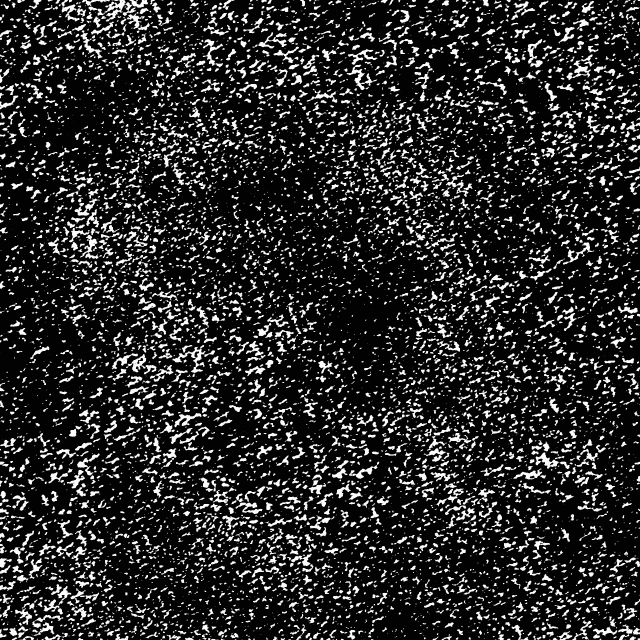
A WebGL 1 fragment shader for this texture:

```glsl
precision highp float;

// Rough stone-like grain: ragged white flecks scattered over black.
// Stretched gradient noise, tilted up to the right, is cut at a threshold
// that drifts across the canvas; each pixel averages several samples.

uniform vec2 u_resolution;

const vec3 BLACK = vec3(0.006);
const vec3 WHITE = vec3(0.985);
const float TILT = 0.42;              // direction of the flecks, radians
const vec2 GRAIN_FREQ = vec2(108.0, 172.0);
const float THRESHOLD = 0.285;
const float EDGE = 0.03;
const int SAMPLES = 3;                // per pixel side

float hash(vec2 p) {
  vec3 q = fract(vec3(p.xyx) * 0.1031);
  q += dot(q, q.yzx + 33.33);
  return fract((q.x + q.y) * q.z);
}

// Dot product of a random unit gradient with the offset to its corner
float corner(vec2 cell, vec2 offset) {
  float angle = 6.2832 * hash(cell);
  return dot(vec2(cos(angle), sin(angle)), offset);
}

float gradientNoise(vec2 p) {
  vec2 cell = floor(p);
  vec2 f = p - cell;
  vec2 w = f * f * f * (f * (f * 6.0 - 15.0) + 10.0);
  vec2 e = vec2(1.0, 0.0);
  float low = mix(corner(cell, f), corner(cell + e, f - e), w.x);
  float high = mix(corner(cell + e.yx, f - e.yx),
                   corner(cell + e.xx, f - e.xx), w.x);
  return mix(low, high, w.y);
}

vec2 rotate(vec2 p, float angle) {
  float c = cos(angle), s = sin(angle);
  return vec2(c * p.x + s * p.y, c * p.y - s * p.x);
}

float softSpot(vec2 p, vec2 center, vec2 radius) {
  vec2 d = (p - center) / radius;
  return exp(-dot(d, d));
}

// Slow drift of fleck density, with bare hollows and one bright clump
float density(vec2 p) {
  float drift = 0.22 * gradientNoise(p * 5.0 + 17.3)
              + 0.24 * gradientNoise(p * 14.0 + 41.7);
  float hollows = softSpot(p, vec2(0.58, 0.51), vec2(0.06, 0.07))
                + 0.6 * softSpot(p, vec2(0.89, 0.14), vec2(0.05));
  float clump = softSpot(p, vec2(0.20, 0.99), vec2(0.06, 0.04));
  return drift - 0.32 * hollows + 0.36 * clump;
}

// Three scales of tilted grain; fineness shifts weight to the small flecks
float grain(vec2 p, float fineness) {
  vec2 q = rotate(p, TILT) * GRAIN_FREQ + 200.0;
  float clusters = gradientNoise(q * 0.43 + 91.0);
  float flecks = gradientNoise(q);
  float crumbs = gradientNoise(q * vec2(2.1, 1.7) + 53.0);
  return mix(0.65, 0.30, fineness) * clusters
       + flecks
       + mix(0.45, 0.75, fineness) * crumbs;
}

void main() {
  float scale = 1.0 / min(u_resolution.x, u_resolution.y);
  vec2 center = gl_FragCoord.xy * scale;
  float fineness = smoothstep(-0.3, 0.3, gradientNoise(center * 3.0 + 7.6));
  float level = THRESHOLD - density(center);

  // Average the cut over the pixel for smooth edges
  float cover = 0.0;
  for (int j = 0; j < SAMPLES; j++) {
    for (int i = 0; i < SAMPLES; i++) {
      vec2 offset = (vec2(float(i), float(j)) + 0.5) / float(SAMPLES) - 0.5;
      float height = grain(center + offset * scale, fineness);
      cover += smoothstep(level - EDGE, level + EDGE, height);
    }
  }
  cover /= float(SAMPLES * SAMPLES);
  gl_FragColor = vec4(mix(BLACK, WHITE, cover), 1.0);
}
```
